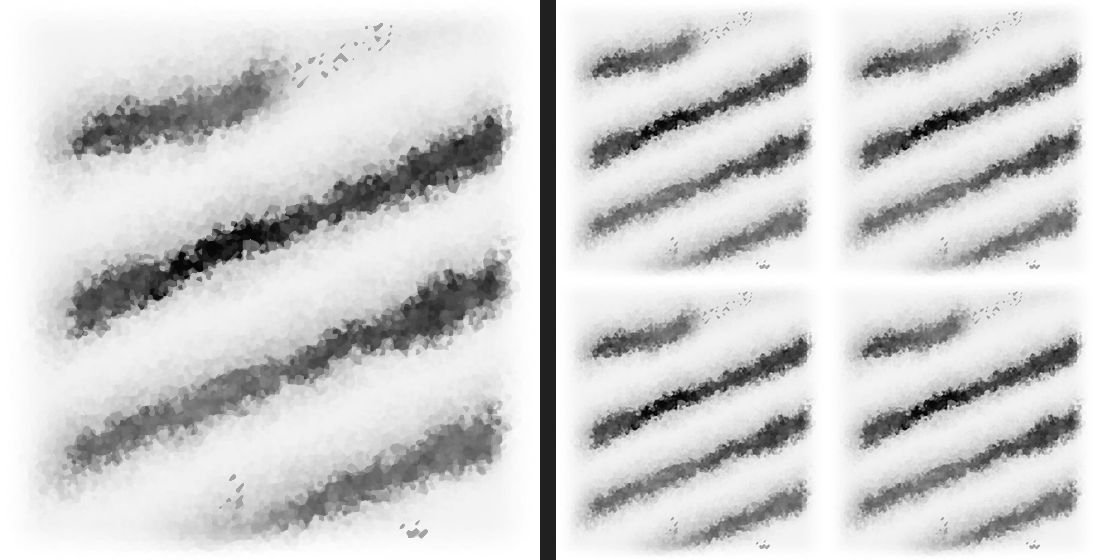
Left, the tile; right, the same tile 2 across and 2 down.
This pattern is drawn by a WebGL 2 fragment shader. Its source:

```glsl
#version 300 es
precision highp float;
// Four slanted, blotchy grey brush strokes with halos and flecks on white, one set per tile.

#define STROKES 4
#define FIRST 0.846         // height of the top stroke at mid width
#define GAP 0.26            // vertical distance between strokes
#define SLOPE 0.396
#define WASH 0.045          // faint tint of the sheet
#define HALO 0.27           // darkness of the soft band round a stroke
#define COARSE 58.0         // blotches across the tile
#define FINE 112.0
#define ROUGH 0.034         // raggedness of the outlines
#define GRAIN 0.42          // unevenness inside the ink
#define FLECK_INK 0.36

uniform vec2 u_resolution;
out vec4 fragColor;

// Darkness and half width of each stroke at four knots from left to right
const vec4 INK[STROKES] = vec4[STROKES](
    vec4(0.74, 0.58, 0.00, 0.00), vec4(0.70, 0.95, 0.76, 0.78),
    vec4(0.58, 0.55, 0.70, 0.74), vec4(0.00, 0.32, 0.58, 0.56));
const vec4 HALF_WIDTH[STROKES] = vec4[STROKES](
    vec4(0.036, 0.050, 0.030, 0.030), vec4(0.050, 0.031, 0.035, 0.046),
    vec4(0.042, 0.036, 0.033, 0.055), vec4(0.025, 0.030, 0.042, 0.052));

// Fleck patches: segment start and end
const vec4 PATCH[4] = vec4[4](
    vec4(0.49, 0.83, 0.62, 0.90), vec4(0.62, 0.90, 0.72, 0.945),
    vec4(0.43, 0.10, 0.44, 0.14), vec4(0.74, 0.065, 0.78, 0.045));

vec3 hash3(vec2 p) {
    vec3 q = fract(p.xyx * vec3(0.1031, 0.1030, 0.0973));
    q += dot(q, q.yxz + 33.33);
    return fract((q.xxy + q.yzz) * q.zyx);
}

// Value noise that wraps after the given number of cells
float noise(vec2 p, vec2 cells) {
    p *= cells;
    vec2 i = floor(p), f = p - i;
    f = f * f * (3.0 - 2.0 * f);
    vec2 a = mod(i, cells), b = mod(i + 1.0, cells);
    return mix(mix(hash3(a).x, hash3(vec2(b.x, a.y)).x, f.x),
               mix(hash3(vec2(a.x, b.y)).x, hash3(b).x, f.x), f.y);
}

// Diagonal coordinates that still wrap with the tile
vec2 diagonal(vec2 p) { return vec2(p.x + p.y, p.y - p.x); }

float along(vec4 knots, float x) {
    float t = clamp((x - 0.17) / 0.24, 0.0, 2.999);
    int k = int(t);
    return mix(knots[k], knots[k + 1], smoothstep(0.15, 0.8, fract(t)));
}

float sheet(vec2 p) {
    vec2 border = smoothstep(vec2(0.0), vec2(0.10, 0.07), min(p, 1.0 - p));
    return border.x * border.y;
}

// Darkness of all strokes at a point; chance shifts and shades each blotch
float strokes(vec2 p, vec2 chance) {
    float wobble = (chance.x - 0.5 + 0.7 * (noise(p, vec2(17.0)) - 0.5)) * ROUGH;
    float x = p.x + wobble;
    float coreEnds = smoothstep(0.11, 0.15, x) * (1.0 - smoothstep(0.92, 0.95, x));
    float haloEnds = smoothstep(0.03, 0.15, x) * (1.0 - smoothstep(0.89, 0.98, x));
    float core = 0.0, halo = 0.0;
    for (int i = 0; i < STROKES; i++) {
        float middle = FIRST - GAP * float(i) + SLOPE * (p.x - 0.5);
        if (i == 0) middle += 0.15 * max(0.41 - p.x, 0.0);
        float d = p.y - middle + wobble;
        float ink = along(INK[i], x), w = along(HALF_WIDTH[i], x);
        core = max(core, ink * (1.0 - smoothstep(0.45 * w, 1.35 * w, abs(d))));
        float spread = d > 0.0 ? 0.078 : 0.056;
        float body = 0.25 + 0.75 * smoothstep(0.0, 0.5, ink);
        halo = max(halo, HALO * body * exp(-d * d / (spread * spread)));
    }
    float streak = noise(diagonal(p), vec2(34.0, 62.0));
    core *= coreEnds * (1.0 + GRAIN * (0.55 * streak + 0.45 * chance.y - 0.5));
    halo *= haloEnds * (0.8 + 0.4 * chance.y);
    return sheet(p) * max(core, halo + WASH);
}

// Flat, softly joined blotches, each shaded at its own centre
float blotches(vec2 p, float cells) {
    vec2 g = p * cells, base = floor(g);
    float sum = 0.0, total = 0.0;
    for (int j = -1; j <= 1; j++)
    for (int i = -1; i <= 1; i++) {
        vec2 cell = base + vec2(i, j);
        vec3 h = hash3(mod(cell, cells) + cells);
        vec2 site = cell + 0.1 + 0.8 * h.xy;
        vec2 away = g - site;
        float weight = exp(-16.0 * dot(away, away));
        vec2 chance = vec2(h.z, fract(h.z * 7.3 + h.x));
        sum += weight * strokes(fract(site / cells), chance);
        total += weight;
    }
    return sum / max(total, 1e-6);
}

float flecks(vec2 p) {
    float zone = 0.0;
    for (int i = 0; i < 4; i++) {
        vec2 a = PATCH[i].xy, ab = PATCH[i].zw - a, ap = p - a;
        float d = length(ap - ab * clamp(dot(ap, ab) / dot(ab, ab), 0.0, 1.0));
        zone = max(zone, 1.0 - smoothstep(0.008, i < 2 ? 0.036 : 0.03, d));
    }
    float n = noise(diagonal(p), vec2(62.0, 92.0));
    return FLECK_INK * smoothstep(0.64, 0.74, n - 0.3 * (1.0 - zone)) * step(0.001, zone);
}

void main() {
    vec2 p = gl_FragCoord.xy / u_resolution;
    float dark = mix(blotches(p, COARSE), blotches(p, FINE), 0.5);
    dark = max(dark, flecks(p));
    fragColor = vec4(vec3(1.0 - clamp(dark, 0.0, 0.97)), 1.0);
}
```
